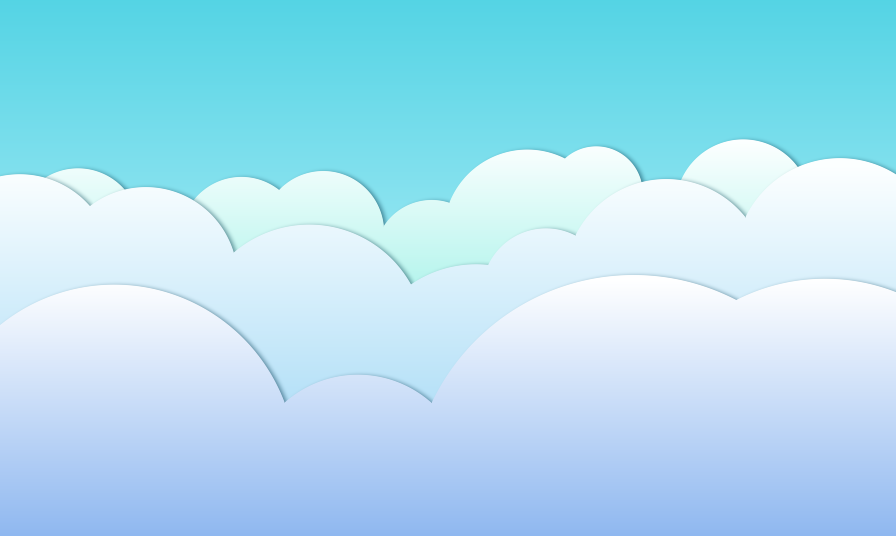
This background is drawn by a WebGL 1 fragment shader. Its source:

```glsl
precision highp float;
// Layered paper-cut clouds under a turquoise sky.
// Each bank is a union of round-topped puffs with a vertical gradient,
// and casts a soft shadow toward the right on whatever lies behind it.

uniform vec2 u_resolution;

// Layout: the canvas is 1 unit high and ASPECT units wide.
const float ASPECT = 1.677;

// Gradient colours, upper and lower.
const vec3 SKY_TOP    = vec3(0.33, 0.83, 0.895);
const vec3 SKY_LOW    = vec3(0.55, 0.89, 0.94);
const vec3 MINT_TOP   = vec3(0.99, 1.00, 1.00);
const vec3 MINT_LOW   = vec3(0.72, 0.96, 0.93);
const vec3 PALE_TOP   = vec3(0.99, 1.00, 1.00);
const vec3 PALE_LOW   = vec3(0.71, 0.88, 0.97);
const vec3 FRONT_TOP  = vec3(1.00, 1.00, 1.00);
const vec3 FRONT_LOW  = vec3(0.56, 0.72, 0.94);

// Gradient spans: x = upper height, y = lower height.
const vec2 SKY_SPAN   = vec2(1.000, 0.585);
const vec2 MINT_SPAN  = vec2(0.738, 0.476);
const vec2 PALE_SPAN  = vec2(0.694, 0.250);
const vec2 FRONT_SPAN = vec2(0.480, 0.000);

// Shadow cast by every bank.
const vec2  SHADOW_SHIFT = vec2(0.0065, 0.0);
const float SHADOW_INNER = -0.009;
const float SHADOW_OUTER = 0.011;
const float SHADOW_POWER = 2.0;
const vec3  SHADOW_TINT  = vec3(0.50, 0.62, 0.66);

vec3 gradient(vec3 upper, vec3 lower, vec2 span, float y) {
  return mix(upper, lower, clamp((span.x - y) / (span.x - span.y), 0.0, 1.0));
}

// Distance to a round-topped column, given its crown and radius.
float puff(vec2 p, float x, float crown, float radius) {
  vec2 q = p - vec2(x, crown - radius);
  return length(vec2(q.x, max(q.y, 0.0))) - radius;
}

float mintBank(vec2 p) {
  float d = puff(p, 0.146, 0.686, 0.116);
  d = min(d, puff(p, 0.452, 0.670, 0.114));
  d = min(d, puff(p, 0.605, 0.681, 0.114));
  d = min(d, puff(p, 0.808, 0.627, 0.107));
  d = min(d, puff(p, 0.987, 0.721, 0.157));
  d = min(d, puff(p, 1.116, 0.727, 0.087));
  return min(d, puff(p, 1.391, 0.740, 0.127));
}

float paleBank(vec2 p) {
  float d = puff(p, 0.037, 0.675, 0.175);
  d = min(d, puff(p, 0.273, 0.651, 0.172));
  d = min(d, puff(p, 0.579, 0.581, 0.218));
  d = min(d, puff(p, 0.891, 0.507, 0.216));
  d = min(d, puff(p, 1.022, 0.574, 0.120));
  d = min(d, puff(p, 1.247, 0.666, 0.190));
  return min(d, puff(p, 1.572, 0.705, 0.197));
}

float frontBank(vec2 p) {
  float d = puff(p, 0.214, 0.469, 0.341);
  d = min(d, puff(p, 0.670, 0.301, 0.207));
  d = min(d, puff(p, 1.186, 0.487, 0.419));
  return min(d, puff(p, 1.544, 0.480, 0.367));
}

// Shade the scene behind a bank, then lay the bank over it.
vec3 layBank(vec3 behind, vec3 fill, float dist, float shadowDist) {
  float shade = 1.0 - smoothstep(SHADOW_INNER, SHADOW_OUTER, shadowDist);
  vec3 shaded = behind * mix(vec3(1.0), SHADOW_TINT, pow(shade, SHADOW_POWER));
  float halfPixel = 0.6 / u_resolution.y;
  return mix(fill, shaded, smoothstep(-halfPixel, halfPixel, dist));
}

void main() {
  vec2 p = gl_FragCoord.xy / u_resolution * vec2(ASPECT, 1.0);
  vec2 lit = p - SHADOW_SHIFT;

  vec3 color = gradient(SKY_TOP, SKY_LOW, SKY_SPAN, p.y);

  vec3 mint = gradient(MINT_TOP, MINT_LOW, MINT_SPAN, p.y);
  color = layBank(color, mint, mintBank(p), mintBank(lit));

  vec3 pale = gradient(PALE_TOP, PALE_LOW, PALE_SPAN, p.y);
  color = layBank(color, pale, paleBank(p), paleBank(lit));

  vec3 front = gradient(FRONT_TOP, FRONT_LOW, FRONT_SPAN, p.y);
  color = layBank(color, front, frontBank(p), frontBank(lit));

  gl_FragColor = vec4(color, 1.0);
}
```
